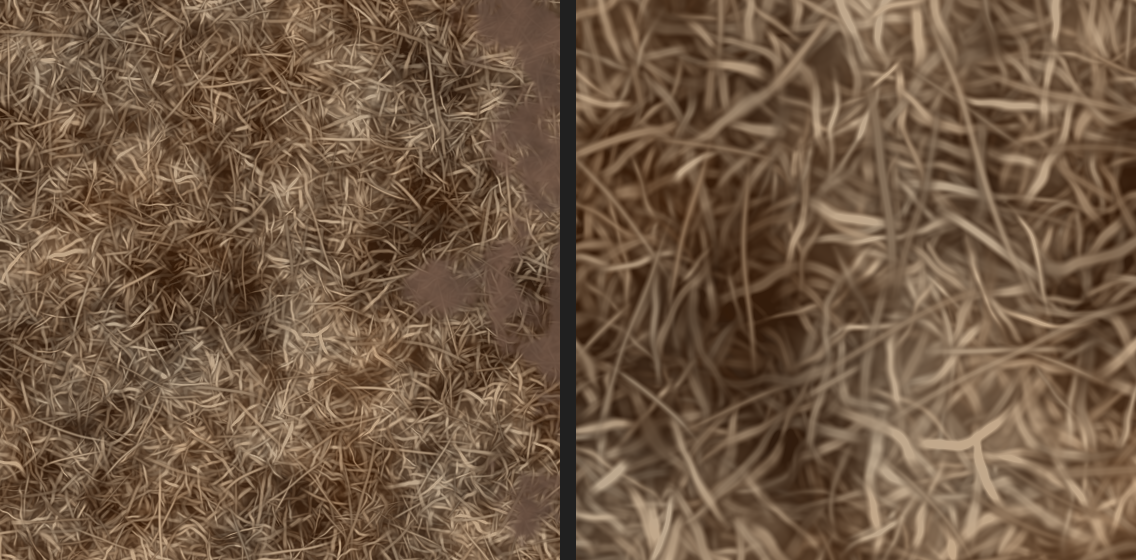
Left, the full canvas; right, a detail of the centre.
This texture is drawn by a Shadertoy shader. Its source:

```glsl
// Matted dry grass with patches of bare soil.
// Layers of scattered, kinked straws are painted from dark and deep to pale and
// high; gradient noise sinks dark hollows into them, and long stalks lie on top.

const vec3 DEEP_BROWN = vec3(0.20, 0.11, 0.045);
const vec3 PALE_STRAW = vec3(0.70, 0.60, 0.49);
const vec3 BARE_SOIL  = vec3(0.395, 0.30, 0.245);
const vec3 WARM_SHIFT = vec3(0.04, -0.004, -0.035);
const int  MAT_LAYERS = 12;

vec3 hash3(vec2 p) {
    vec3 h = fract(p.xyx * vec3(0.1031, 0.1030, 0.0973));
    h += dot(h, h.yxz + 33.33);
    return fract((h.xxy + h.yzz) * h.zyx);
}

mat2 rotation(float angle) {
    float c = cos(angle), s = sin(angle);
    return mat2(c, s, -s, c);
}

float gradientDot(vec2 cell, vec2 corner, vec2 f) {
    float angle = 6.2832 * hash3(cell + corner).x;
    return dot(vec2(cos(angle), sin(angle)), f - corner);
}

// Gradient noise, roughly -0.7 to 0.7
float gradientNoise(vec2 p) {
    vec2 cell = floor(p), f = p - cell;
    vec2 u = f * f * f * (f * (f * 6.0 - 15.0) + 10.0);
    float low  = mix(gradientDot(cell, vec2(0, 0), f), gradientDot(cell, vec2(1, 0), f), u.x);
    float high = mix(gradientDot(cell, vec2(0, 1), f), gradientDot(cell, vec2(1, 1), f), u.x);
    return mix(low, high, u.y);
}

// Octaves turned against each other so that no lattice direction shows
float cloudNoise(vec2 p, float gain) {
    float sum = 0.0, amplitude = 1.0;
    for (int k = 0; k < 4; k++) {
        p = rotation(0.9) * p + 5.7;
        sum += amplitude * gradientNoise(p);
        p *= 2.1;
        amplitude *= gain;
    }
    return sum;
}

// Displaces space so that straws become kinked
vec2 kink(vec2 p, float scale, float amount) {
    vec2 q = rotation(0.5) * p * scale;
    return p + amount * vec2(gradientNoise(q + 3.1), gradientNoise(q + 47.9));
}

float segmentDistance(vec2 p, vec2 a, vec2 b) {
    vec2 along = b - a;
    return length(p - a - along * clamp(dot(p - a, along) / dot(along, along), 0.0, 1.0));
}

// x: distance from the centre line of a bent straw, y: position along it (0 middle, 1 tip)
vec2 strawCoords(vec2 q, float halfLength, float bend) {
    float t = clamp(q.x, -halfLength, halfLength);
    float slope = 2.0 * bend * t;
    float across = (q.y - bend * (t * t - 0.3 * halfLength * halfLength)) / sqrt(1.0 + slope * slope);
    return vec2(length(vec2(across, q.x - t)), abs(t) / halfLength);
}

// Paints one layer of straws over ground, where x is tone and y is hue shift
vec2 paintStraws(vec2 ground, vec2 p, float seed, float count, float density,
                 float width, float curl, float tone, float soft) {
    vec2 g = rotation(seed * 2.4) * p * count + seed * 7.31;
    vec2 home = floor(g);
    for (int j = -1; j <= 1; j++)
    for (int i = -1; i <= 1; i++) {
        vec2 cell = home + vec2(i, j);
        vec3 place = hash3(cell + seed * 17.0);
        vec3 look  = hash3(cell + seed * 29.0 + 91.7);
        vec3 kind  = hash3(cell + seed * 41.0 + 37.3);
        if (kind.x > density) continue;

        vec2 q = rotation(6.2832 * place.z) * (g - cell - place.xy);
        vec2 straw = strawCoords(q, mix(0.3, 0.92, look.x), curl * (look.y - 0.5));
        float d = straw.x / count;
        float w = width * mix(0.65, 1.35, kind.y);

        float fade = 1.0 - 0.75 * smoothstep(0.5, 1.0, straw.y);
        float shadow = 1.0 - smoothstep(0.0, w * 2.8 + soft, d);
        ground.x *= 1.0 - 0.38 * shadow * fade;

        float cover = 1.0 - smoothstep(w - soft, w + soft, d);
        float lit = tone + 0.55 * (look.z - 0.5);
        lit *= 1.0 - 0.15 * smoothstep(0.2 * w, 1.2 * w, d);
        ground = mix(ground, vec2(lit, kind.z - 0.5), cover * fade * mix(0.6, 1.0, look.y));
    }
    return ground;
}

// Ragged bare ground along the right side, 0 to 1
float bareMask(vec2 p) {
    float d = segmentDistance(p, vec2(0.91, 1.04), vec2(1.00, 0.66)) - 0.05;
    d = min(d, segmentDistance(p, vec2(0.81, 0.49), vec2(0.87, 0.50)) - 0.045);
    d = min(d, segmentDistance(p, vec2(1.01, 0.56), vec2(1.00, 0.33)) - 0.04);
    d = min(d, segmentDistance(p, vec2(0.94, 0.11), vec2(0.97, 0.08)) - 0.02);
    d += 0.09 * cloudNoise(p * 11.0, 0.6);
    return 1.0 - smoothstep(-0.03, 0.05, d);
}

// Broad light and dark, with hollows of two sizes sunk into the mat
float shadeMat(float tone, vec2 p) {
    tone += 0.08 + 0.44 * cloudNoise(p * 3.6 + 3.7, 0.82);
    tone *= 1.0 - 0.5 * smoothstep(0.2, 0.55, cloudNoise(p * 8.0 + 21.3, 0.4));
    return tone * (1.0 - 0.45 * smoothstep(0.15, 0.5, cloudNoise(p * 19.0 + 8.9, 0.4)));
}

void mainImage(out vec4 fragColor, in vec2 fragCoord) {
    vec2 p = fragCoord / iResolution.y;
    float soft = max(0.0020, 0.8 / iResolution.y);

    // Mat of short kinked straws, deepest first
    vec2 bent = kink(kink(p, 20.0, 0.010), 55.0, 0.003);
    vec2 mat = vec2(0.18 + 0.15 * gradientNoise(p * 40.0), 0.0);
    for (int k = 0; k < MAT_LAYERS; k++) {
        float height = float(k) / float(MAT_LAYERS - 1);
        mat = paintStraws(mat, bent, float(k) + 1.0, mix(34.0, 21.0, height), 0.95,
                          mix(0.0028, 0.0024, height), 0.6, mix(0.36, 1.0, height), soft);
    }
    mat.x = shadeMat(mat.x, p);

    // Straighter stalks lying on top, longest last
    vec2 swayed = kink(p, 14.0, 0.005);
    mat = paintStraws(mat, swayed, 19.0, 19.0, 0.60, 0.0022, 0.4, 0.78, soft);
    mat = paintStraws(mat, swayed, 20.0, 12.0, 0.70, 0.0022, 0.3, 0.86, soft);
    mat = paintStraws(mat, swayed, 21.0, 7.5, 0.70, 0.0024, 0.2, 0.96, soft);

    float hue = 0.45 * mat.y + 0.65 * cloudNoise(p * 4.0 + 11.0, 0.6);
    vec3 color = mix(DEEP_BROWN, PALE_STRAW, clamp(mat.x, 0.0, 1.12)) + WARM_SHIFT * hue;

    // Smooth soil showing through
    vec3 soil = BARE_SOIL * (1.0 + 0.25 * cloudNoise(p * 12.0, 0.5));
    color = mix(color, soil, 0.92 * bareMask(p));

    fragColor = vec4(color, 1.0);
}
```
